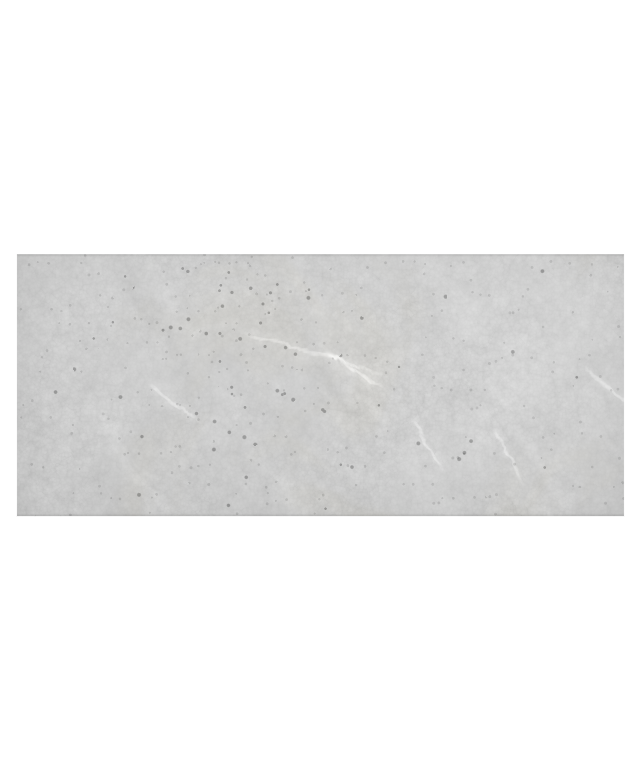
Write a Shadertoy shader that draws this texture.

```glsl
// A wide slab of pale grey stone lying on a white ground.
// Warped sines make the clouds, cellular noise makes the grain and pits,
// and two loops lay soft diagonal bands and thin bright cracks.

const vec3 WHITE = vec3(1.0);
const vec3 STONE = vec3(0.805, 0.806, 0.805);
const vec3 WARM_TINT = vec3(0.006, 0.003, -0.007);
const vec2 SLAB_MIN = vec2(0.0221, 0.328);
const vec2 SLAB_MAX = vec2(0.8125, 0.669);

vec2 hash2(vec2 cell) {
    vec2 k = vec2(dot(cell, vec2(127.1, 311.7)), dot(cell, vec2(269.5, 183.3)));
    return fract(sin(k) * 43758.5);
}

// x: distance to the nearest seed, y: random value of that seed
vec2 cellular(vec2 p) {
    vec2 base = floor(p);
    vec2 nearest = vec2(9.0, 0.0);
    for (int j = -1; j <= 1; j++) {
        for (int i = -1; i <= 1; i++) {
            vec2 cell = base + vec2(i, j);
            float d = length(cell + hash2(cell) - p);
            if (d < nearest.x) nearest = vec2(d, hash2(cell + 41.0).x);
        }
    }
    return nearest;
}

// Layered, rotated and warped sines, about -1 to 1
float clouds(vec2 p, float seed) {
    float sum = 0.0;
    float weight = 0.5;
    for (int i = 0; i < 5; i++) {
        p += 0.45 * sin(p.yx * 1.3 + seed + float(i));
        sum += weight * sin(p.x + seed) * cos(p.y - seed);
        p = mat2(1.4, 1.1, -1.1, 1.4) * p;
        weight *= 0.68;
    }
    return sum;
}

// Fine mottling from three sizes of cells
float grain(vec2 p) {
    float sum = 0.0;
    float scale = 20.0;
    for (int i = 0; i < 3; i++) {
        vec2 c = cellular(p * scale + float(i) * 17.0);
        sum += 0.5 * (0.45 - c.x) + 0.3 * (c.y - 0.5);
        scale *= 2.1;
    }
    return sum;
}

// Dark pinholes: only seeds rarer than the given share are kept
float pits(vec2 p, float scale, float share, float radius) {
    vec2 c = cellular(p * scale);
    float size = radius * (0.6 + 0.4 * c.y / max(share, 0.001));
    return step(c.y, share) * (1.0 - smoothstep(size * 0.4, size, c.x));
}

// Wide soft streaks falling to the right, each with a darker flank
float bands(vec2 p, float wobble) {
    float sum = 0.0;
    for (int i = 0; i < 4; i++) {
        float fi = float(i);
        float d = p.x - (0.53 * fi - 0.05) - 0.58 * (1.0 - p.y) - 0.07 * wobble;
        float strength = 0.65 + 0.35 * sin(p.y * 7.0 + fi * 2.0);
        sum += strength * (exp(-d * d * 700.0) - 0.5 * exp(-pow(d + 0.08, 2.0) * 350.0));
    }
    return sum;
}

// Thin bright cracks that taper at both ends
float cracks(vec2 p, float wobble, float blur) {
    float sum = 0.0;
    for (int i = 0; i < 6; i++) {
        float fi = float(i);
        float swing = sin(1.3 * fi);
        float angle = -0.7 + 0.42 * swing;
        float span = 0.27 + 0.45 * pow(max(swing, 0.0), 4.0);
        vec2 along = vec2(cos(angle), sin(angle));
        vec2 q = p - vec2(0.5 + 0.33 * fi, 0.52 + 0.2 * swing);
        float t = dot(q, along) / span;
        float d = abs(dot(q, vec2(-along.y, along.x)) + 0.018 * wobble);
        float taper = smoothstep(0.0, 0.2, t) * (1.0 - smoothstep(0.7, 1.0, t));
        float core = 1.0 - smoothstep(0.002, 0.005 + blur, d);
        sum += taper * (0.65 * core + 0.35 * exp(-d * 55.0));
    }
    return sum;
}

// Share of the pixel covered by a box
float boxMask(vec2 p, vec2 low, vec2 high, float blur) {
    vec2 inside = min(p - low, high - p);
    return smoothstep(-blur, blur, min(inside.x, inside.y));
}

vec3 stoneColor(vec2 p, vec2 size, float pixel) {
    float broad = clouds(p * 3.2, 1.7);
    float fine = clouds(p * 13.0, 4.2);
    float rough = 0.75 + 0.35 * clouds(p * 4.0, 8.0);
    float tone = 0.016 * broad + 0.014 * fine + 0.055 * rough * grain(p);
    tone += 0.022 * bands(p, fine) + 0.075 * cracks(p, fine, pixel);

    // Pinholes crowd the upper left of the slab
    float crowd = exp(-6.0 * dot(p - vec2(0.75, 0.72), p - vec2(0.75, 0.72)));
    tone -= 0.2 * pits(p, 30.0, 0.015 + 0.08 * crowd, 0.33);
    tone -= 0.08 * pits(p + 5.0, 55.0, 0.04 + 0.08 * crowd, 0.45);

    // Shading toward the rim, a darker lower left and a thin dark edge
    vec2 rim = min(p, size - p);
    tone -= 0.035 * exp(-rim.x * 9.0) + 0.02 * exp(-rim.y * 12.0);
    tone += 0.018 * (p.x / size.x - 0.5) + 0.02 * (p.y - 0.5);
    tone -= 0.07 * (1.0 - smoothstep(0.0, 0.012, rim.y));
    return STONE + tone + WARM_TINT * smoothstep(0.0, 0.7, -broad);
}

void mainImage(out vec4 fragColor, in vec2 fragCoord) {
    vec2 p = fragCoord / iResolution.y;
    float pixel = 1.0 / iResolution.y;
    float height = SLAB_MAX.y - SLAB_MIN.y;
    vec3 stone = stoneColor((p - SLAB_MIN) / height, (SLAB_MAX - SLAB_MIN) / height, pixel / height);
    float mask = boxMask(p, SLAB_MIN, SLAB_MAX, 0.7 * pixel);
    fragColor = vec4(mix(WHITE, stone, mask), 1.0);
}
```
